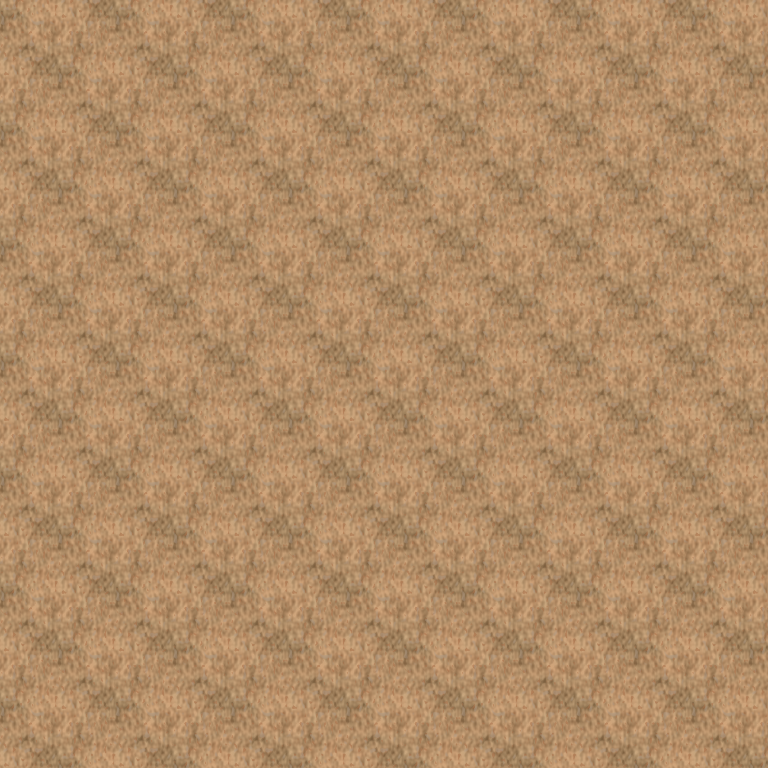
Give the GLSL for this texture, as a WebGL 2 fragment shader.

```glsl
#version 300 es
precision highp float;
// Weathered tan stone: a mottled, streaked tile repeated in half-shifted rows.

uniform vec2 u_resolution;
out vec4 fragColor;

const float REPEATS = 6.6667;       // tiles across; rows are half a tile high
const vec3 STONE = vec3(0.695, 0.550, 0.400);
const vec3 TONE_STEP = vec3(0.046, 0.043, 0.038);
const vec3 WARM_SHIFT = vec3(0.022, -0.002, -0.006);
const vec3 RUST = vec3(0.66, 0.43, 0.28);
const vec3 ASH = vec3(0.68, 0.60, 0.52);
const float MOTTLE = 1.5;
const float STREAK = 1.9;
const float GRAIN = 2.0;
const float PIT_DEPTH = 1.5;

// Stains: centre in the tile, then half-width and half-height.
const int STAINS = 8;
const vec4 STAIN[STAINS] = vec4[](
  vec4(0.50, 0.05, 0.060, 0.100), vec4(0.65, 0.03, 0.045, 0.055),
  vec4(0.39, 0.15, 0.050, 0.055), vec4(0.22, 0.18, 0.060, 0.045),
  vec4(0.45, 0.07, 0.200, 0.120), vec4(0.95, 0.05, 0.170, 0.120),
  vec4(0.80, 0.20, 0.050, 0.080), vec4(0.10, 0.02, 0.090, 0.060));
const float STAIN_TONE[STAINS] = float[](
  -1.1, -1.2, -1.2, -0.7, -0.5, 0.75, 0.7, 0.3);

// Unit gradient for a noise lattice point.
vec2 gradient(vec2 cell, float seed) {
  vec3 h = fract(vec3(cell, seed).xyx * vec3(0.1031, 0.1030, 0.0973) + seed * 0.137);
  h += dot(h, h.yzx + 33.33);
  float angle = 6.28319 * fract((h.x + h.y) * h.z);
  return vec2(cos(angle), sin(angle));
}

// Wraps a lattice point: each row of tiles slides by half a tile.
vec2 wrapCell(vec2 cell, vec2 count) {
  float row = floor((cell.y + 0.5) / count.y);
  cell.y -= row * count.y;
  cell.x = mod(cell.x - row * 0.5 * count.x, count.x);
  return floor(cell + 0.5);
}

// Gradient noise; count = cells per tile across (even) and per row up.
float tileNoise(vec2 p, vec2 count, float seed) {
  p *= count * vec2(1.0, 2.0);
  vec2 cell = floor(p);
  vec2 f = p - cell;
  vec2 blend = f * f * f * (f * (f * 6.0 - 15.0) + 10.0);
  vec4 corner;
  for (int k = 0; k < 4; k++) {
    vec2 o = vec2(k & 1, k >> 1);
    corner[k] = dot(gradient(wrapCell(cell + o, count), seed), f - o);
  }
  vec2 side = mix(corner.xz, corner.yw, blend.x);
  return 1.4 * mix(side.x, side.y, blend.y);
}

// Shortest offset to any repeat of a point in the staggered layout.
vec2 wrapOffset(vec2 d) {
  float row = floor(2.0 * d.y + 0.5);
  d -= 0.5 * row;
  d.x -= floor(d.x + 0.5);
  return d;
}

// Sum of the soft light and dark patches.
float stainTone(vec2 p) {
  float tone = 0.0;
  for (int i = 0; i < STAINS; i++) {
    vec2 d = wrapOffset(p - STAIN[i].xy) / STAIN[i].zw;
    tone += STAIN_TONE[i] * exp(-dot(d, d));
  }
  return tone;
}

void main() {
  vec2 p = gl_FragCoord.xy / u_resolution * REPEATS;

  // Ragged edges for the patches
  vec2 ragged = vec2(tileNoise(p, vec2(14.0, 6.0), 1.0),
                     tileNoise(p, vec2(14.0, 6.0), 2.0));
  float stains = stainTone(p + 0.05 * ragged);

  // Broad mottling, upright streaks and fine grain
  float mottle = tileNoise(p, vec2(8.0, 3.0), 3.0);
  float streak = tileNoise(p, vec2(24.0, 7.0), 4.0);
  float grain = tileNoise(p, vec2(36.0, 13.0), 5.0);
  float tone = stains + MOTTLE * mottle + STREAK * streak + GRAIN * grain;

  // Small pits gather in the dark patches
  float pits = smoothstep(0.15, 0.55, tileNoise(p, vec2(28.0, 9.0), 6.0));
  tone -= PIT_DEPTH * pits * smoothstep(0.4, -0.8, stains + mottle);
  tone = clamp(tone + 0.15, -4.0, 2.2);

  // Pale areas lean pink, dark ones olive
  float warmth = 0.8 * stains + 1.2 * tileNoise(p, vec2(12.0, 5.0), 7.0);
  vec3 color = STONE + TONE_STEP * tone + WARM_SHIFT * clamp(warmth, -1.0, 1.0);

  // Rust and ash flecks
  float rust = smoothstep(0.35, 0.65, tileNoise(p, vec2(30.0, 11.0), 8.0));
  float ash = smoothstep(0.30, 0.65, tileNoise(p, vec2(20.0, 8.0), 9.0));
  color = mix(color, RUST, 0.5 * rust);
  color = mix(color, ASH, 0.5 * ash);

  fragColor = vec4(color, 1.0);
}
```
